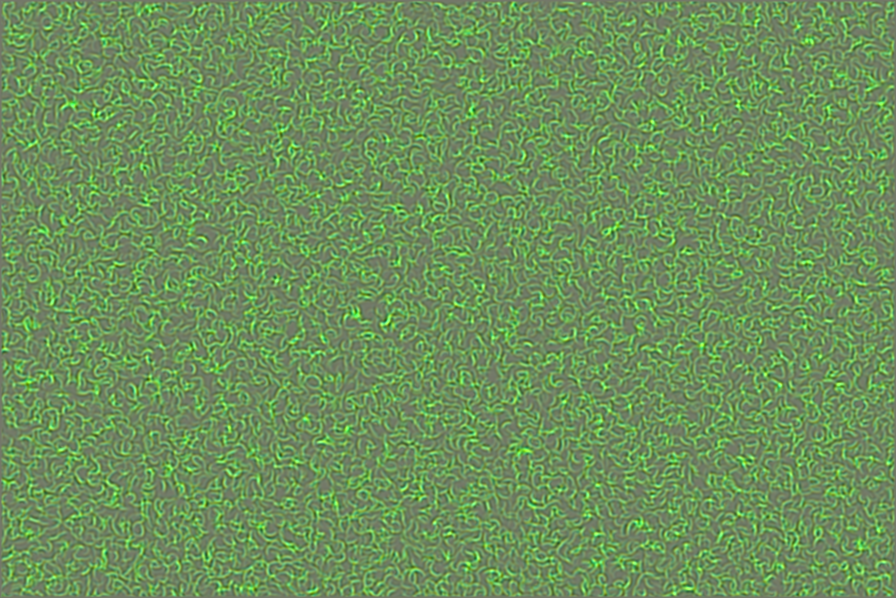
Write a Shadertoy shader that draws this texture.

```glsl
#define CELLS 57.0          // grid cells per canvas height
#define STROKES 3           // curled strokes per cell
#define WAVE 10.0           // ripple frequency across a stroke
#define NARROWNESS 8.0      // falloff across a stroke
#define HALF_LENGTH 0.58    // stroke half length, in cells
#define FRINGE 0.55         // phase offset between colour channels
#define PHASE_SPREAD 2.2    // variation from bright to dark cores
#define AXIS_BIAS 0.12      // pull towards upright and level strokes
#define EDGE 0.006          // width of the faded rim
#define GROUND vec3(0.455, 0.470, 0.410)
#define GREEN_TINT vec3(-0.027, 0.070, -0.040)
#define RIPPLE vec3(0.105, 0.135, 0.100)

float hash(vec2 p) {
    return fract(sin(dot(p, vec2(127.1, 311.7))) * 43758.5453);
}

// Distance across (x) and along (y) an arc that starts level at the origin
vec2 arcCoords(vec2 p, float radius) {
    vec2 v = p - vec2(0.0, radius);
    return vec2(length(v) - radius, radius * atan(v.x, -v.y));
}

// One stroke: rgb holds the fringed ripple, a holds its coverage
vec4 curl(vec2 p, vec2 seed) {
    float angle = 6.2832 * hash(seed + 3.7);
    angle -= AXIS_BIAS * sin(4.0 * angle);
    float c = cos(angle), s = sin(angle);
    float radius = mix(0.4, 1.5, pow(hash(seed + 8.3), 1.5));
    vec2 arc = arcCoords(mat2(c, -s, s, c) * p, radius);

    float along = arc.y / HALF_LENGTH;
    along *= along;
    float cover = exp(-NARROWNESS * arc.x * arc.x - along * along);
    cover *= smoothstep(0.0, 0.25, arc.x + radius);
    cover *= mix(0.2, 1.2, hash(seed + 15.1));

    float offset = PHASE_SPREAD * (hash(seed + 22.9) - 0.5);
    vec3 phase = WAVE * arc.x + offset + FRINGE * vec3(-1.0, 0.0, 1.0);
    return vec4(cos(phase), 1.0) * cover;
}

void mainImage(out vec4 fragColor, in vec2 fragCoord) {
    vec2 uv = fragCoord / iResolution.y;
    vec2 grid = uv * CELLS;
    vec2 cell = floor(grid);

    // Sum the strokes of the neighbouring cells
    vec4 sum = vec4(0.0);
    for (int y = -1; y <= 1; y++) {
        for (int x = -1; x <= 1; x++) {
            vec2 id = cell + vec2(x, y);
            for (int i = 0; i < STROKES; i++) {
                vec2 seed = id + float(i) * vec2(61.3, 27.9);
                vec2 jitter = vec2(hash(seed), hash(seed + 41.5));
                sum += curl(grid - id - jitter, seed);
            }
        }
    }

    // Fade the strokes into a plain rim
    vec2 rim = min(uv, iResolution.xy / iResolution.y - uv);
    sum *= smoothstep(0.0, EDGE, min(rim.x, rim.y));

    vec3 color = GROUND + GREEN_TINT * sum.a + RIPPLE * sum.rgb;
    fragColor = vec4(clamp(color, 0.0, 1.0), 1.0);
}
```
